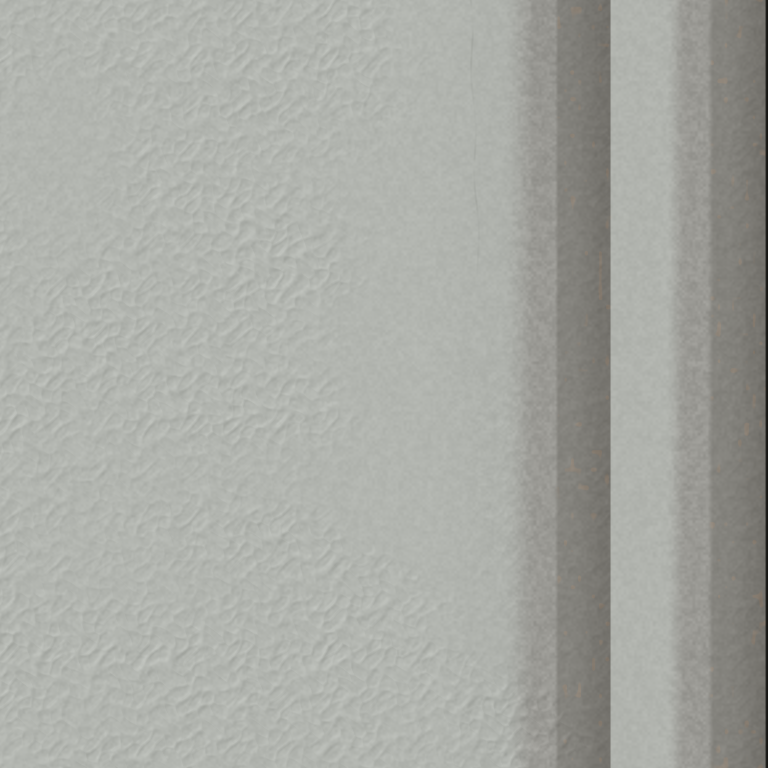
Give the GLSL for this texture, as a WebGL 1 fragment shader.

```glsl
precision highp float;
// Grey plaster wall with rough patches beside two vertical bevelled trims.

#define WALL_COLOR vec3(0.698, 0.710, 0.688)
#define STRIP_COLOR vec3(0.692, 0.703, 0.681)
#define BEVEL_COLOR vec3(0.602, 0.599, 0.579)
#define GROOVE_COLOR vec3(0.520, 0.515, 0.493)
#define DEEP_COLOR vec3(0.458, 0.450, 0.428)
#define PLASTER_SCALE 62.0
#define PLASTER_DEPTH 0.055
#define GRAIN_SCALE 290.0
#define GRAIN_DEPTH 0.034
#define EDGE_SOFTNESS 0.003

uniform vec2 u_resolution;

float hash(vec2 p) {
  vec3 q = fract(vec3(p.xyx) * 0.1031);
  q += dot(q, q.yzx + 33.33);
  return fract((q.x + q.y) * q.z);
}

float valueNoise(vec2 p) {
  vec2 cell = floor(p);
  vec2 f = fract(p);
  f = f * f * (3.0 - 2.0 * f);
  float low = mix(hash(cell), hash(cell + vec2(1.0, 0.0)), f.x);
  float high = mix(hash(cell + vec2(0.0, 1.0)), hash(cell + 1.0), f.x);
  return mix(low, high, f.y);
}

// Distance to the nearest scattered cell point.
float cellular(vec2 p) {
  vec2 cell = floor(p);
  float nearest = 2.0;
  for (int j = -1; j <= 1; j++) {
    for (int i = -1; i <= 1; i++) {
      vec2 id = cell + vec2(float(i), float(j));
      vec2 point = id + vec2(hash(id), hash(id + 57.0));
      nearest = min(nearest, length(p - point));
    }
  }
  return nearest;
}

float plasterHeight(vec2 uv) {
  vec2 p = uv * PLASTER_SCALE;
  p += 0.35 * sin(p.yx * 1.7 + vec2(0.0, 2.0));
  return smoothstep(0.25, 0.75, cellular(p))
       + 0.5 * valueNoise(p * 2.3);
}

// Rough on the left and along the bottom, smooth near the middle right.
float roughness(vec2 uv) {
  float border = 0.43 + 0.5 * (uv.y - 0.5) * (uv.y - 0.5)
               + 0.20 * (1.0 - smoothstep(0.08, 0.32, uv.y));
  border += 0.025 * sin(uv.y * 31.0) + 0.015 * sin(uv.y * 73.0 + uv.x * 40.0);
  float rough = 1.0 - smoothstep(border - 0.07, border + 0.07, uv.x);
  float worn = length((uv - vec2(0.07, 0.80)) * vec2(1.0, 0.55));
  rough *= mix(0.35, 1.0, smoothstep(0.03, 0.11, worn));
  rough *= 0.45 + 0.75 * valueNoise(uv * vec2(9.0, 13.0));
  float rim = smoothstep(0.60, 0.64, uv.x) * (1.0 - smoothstep(0.66, 0.69, uv.x));
  return max(rough, 0.4 * rim * (1.0 - smoothstep(0.45, 0.65, uv.y)));
}

float edge(float position, float x) {
  return smoothstep(position - EDGE_SOFTNESS, position + EDGE_SOFTNESS, x);
}

// Flat shading of the wall, bevels, grooves and trim.
vec3 profile(float x, float y) {
  vec3 color = WALL_COLOR * (1.0 - 0.02 * smoothstep(0.55, 0.66, x));
  color = mix(color, BEVEL_COLOR, smoothstep(0.655, 0.700, x));
  vec3 groove = mix(GROOVE_COLOR, DEEP_COLOR, smoothstep(0.735, 0.796, x));
  color = mix(color, groove, edge(0.725, x));
  color *= 1.0 - 0.025 * smoothstep(0.6, 1.0, y) * edge(0.69, x);
  color = mix(color, STRIP_COLOR, smoothstep(0.7935, 0.7965, x));
  color = mix(color, BEVEL_COLOR, smoothstep(0.867, 0.893, x));
  groove = mix(GROOVE_COLOR, DEEP_COLOR, smoothstep(0.94, 1.0, x));
  return mix(color, groove, smoothstep(0.920, 0.930, x));
}

void main() {
  vec2 uv = gl_FragCoord.xy / u_resolution;
  vec3 color = profile(uv.x, uv.y);

  // Raised plaster lit from the upper left.
  vec2 towardLight = vec2(-0.0022, 0.0028);
  float relief = plasterHeight(uv) - plasterHeight(uv + towardLight);
  float grooves = edge(0.725, uv.x) * (1.0 - edge(0.795, uv.x)) + edge(0.925, uv.x);
  float strength = max(roughness(uv), 0.30 * grooves);
  color += PLASTER_DEPTH * strength * clamp(relief, -0.9, 0.7);

  // Fine grain, stronger on the bevels.
  float grain = valueNoise(uv * GRAIN_SCALE) + valueNoise(uv * GRAIN_SCALE * 0.53) - 1.0;
  float bevels = smoothstep(0.65, 0.69, uv.x) * (1.0 - edge(0.725, uv.x))
               + smoothstep(0.86, 0.89, uv.x) * (1.0 - edge(0.925, uv.x));
  color += GRAIN_DEPTH * (0.7 + 0.6 * bevels) * grain;

  // Sparse warm flecks in the grooves.
  float fleck = smoothstep(0.82, 0.95, valueNoise(uv * vec2(110.0, 85.0)));
  color += vec3(0.045, 0.012, -0.012) * fleck * grooves;

  // Hairline crack and dark right border.
  float crackX = 0.615 + 0.03 * (0.92 - uv.y) + 0.002 * sin(uv.y * 47.0);
  float crack = 1.0 - smoothstep(0.0, 0.0025, abs(uv.x - crackX));
  crack *= smoothstep(0.62, 0.68, uv.y) * valueNoise(vec2(uv.y * 60.0, 3.0));
  color -= 0.035 * crack;
  color = mix(color, vec3(0.09, 0.09, 0.08), smoothstep(0.9955, 0.9985, uv.x));

  gl_FragColor = vec4(clamp(color, 0.0, 1.0), 1.0);
}
```
